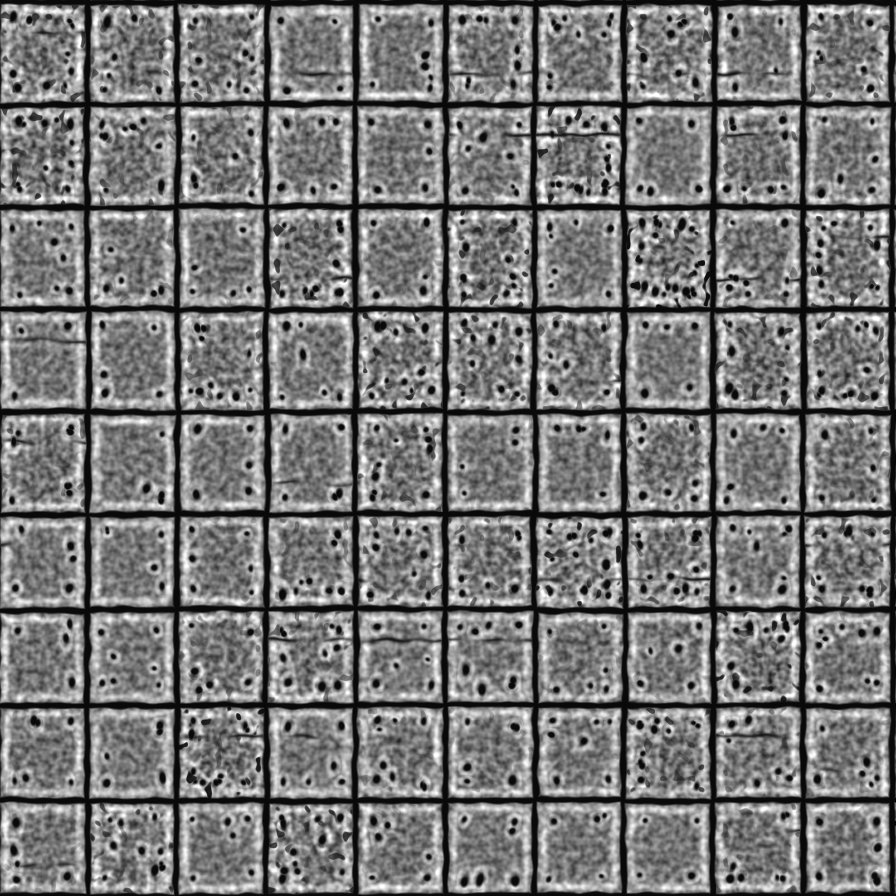
This texture is drawn by a WebGL 2 fragment shader. Its source:

```glsl
#version 300 es
precision highp float;
// Worn grey panels, ten across and nine down, parted by wobbly black seams.
// Each seam and rivet has a dark core and a pale rim; hashes choose the marks
// of each panel and gradient noise supplies the grain, wobble and wear.

uniform vec2 u_resolution;
out vec4 fragColor;

const float COLUMN_PITCH = 0.0998;
const float COLUMN_SHIFT = 0.002;
const float LOW_PITCH = 0.1065;      // height of the lower rows
const float HIGH_PITCH = 0.1143;     // height of the upper rows
const float LOW_ROWS = 4.0;
const float SEAM_HALF = 0.0033;
const float SEAM_WOBBLE = 0.0026;
const float RIM_DISTANCE = 0.0098;
const float RIM_WIDTH = 0.0046;
const float RIM_LIGHT = 0.36;
const float RIVET_INSET = 0.0205;
const float RIVET_RADIUS = 0.0042;
const int RIVETS = 18;               // four corners, then stray ones
const float GRAIN_SCALE = 118.0;
const float GRAIN_AMOUNT = 0.36;
const float PANEL_GREY = 0.45;
const float INK_GREY = 0.035;

vec2 hash2(vec2 p) {
  uvec2 v = uvec2(ivec2(p)) * 1664525u + 1013904223u;
  v.x += v.y * 1664525u;
  v.y += v.x * 1664525u;
  v ^= v >> 16u;
  v.x += v.y * 1664525u;
  v.y += v.x * 1664525u;
  v ^= v >> 16u;
  return vec2(v & 65535u) / 65535.0;
}

float cornerSlope(vec2 corner, vec2 offset) {
  float angle = 6.2832 * hash2(corner).x;
  return dot(vec2(cos(angle), sin(angle)), offset);
}

float gradientNoise(vec2 p) {
  vec2 i = floor(p), f = p - i;
  vec2 u = f * f * f * (f * (f * 6.0 - 15.0) + 10.0);
  vec2 e = vec2(1.0, 0.0);
  return mix(mix(cornerSlope(i, f), cornerSlope(i + e, f - e), u.x),
             mix(cornerSlope(i + e.yx, f - e.yx), cornerSlope(i + 1.0, f - 1.0), u.x), u.y);
}

// Height of a row line, and the row at a height
float rowLine(float row) {
  return min(row, LOW_ROWS) * LOW_PITCH + max(row - LOW_ROWS, 0.0) * HIGH_PITCH;
}

float rowAt(float y) {
  float split = LOW_ROWS * LOW_PITCH;
  return y < split ? y / LOW_PITCH : LOW_ROWS + (y - split) / HIGH_PITCH;
}

float bump(float x, float width) {
  return exp(-x * x / (width * width));
}

void main() {
  vec2 uv = gl_FragCoord.xy / u_resolution;
  float soft = max(0.0016, 1.0 / u_resolution.y);

  // Panel index and position measured from the panel centre
  vec2 wobble = vec2(gradientNoise(uv * 38.0), gradientNoise(uv * 38.0 + 71.0));
  vec2 p = uv + vec2(COLUMN_SHIFT, 0.0) + SEAM_WOBBLE * wobble;
  vec2 grid = vec2(p.x / COLUMN_PITCH, rowAt(p.y));
  vec2 cell = floor(grid), line = floor(grid + 0.5);
  vec2 halfSize = 0.5 * vec2(COLUMN_PITCH, rowLine(cell.y + 1.0) - rowLine(cell.y));
  vec2 q = p - vec2((cell.x + 0.5) * COLUMN_PITCH, rowLine(cell.y) + halfSize.y);
  vec2 trait = hash2(cell + 300.0);
  float wear = trait.x * trait.x;

  // Seams, each segment slightly out of step with the next
  vec2 step2 = vec2(hash2(vec2(line.x, cell.y) + 500.0).x,
                    hash2(vec2(cell.x, line.y) + 700.0).y) - 0.5;
  vec2 seam = abs(p - vec2(line.x * COLUMN_PITCH, rowLine(line.y)) - 0.002 * step2);
  float seamDistance = min(seam.x, seam.y);
  float thickness = SEAM_HALF * (1.0 + 0.5 * gradientNoise(uv * 55.0 + 19.0));
  float ink = 1.0 - smoothstep(thickness - soft, thickness + soft, seamDistance);
  float rimTexture = 0.9 + 0.7 * gradientNoise(uv * 60.0 + 43.0);
  float light = RIM_LIGHT * rimTexture * bump(seamDistance - RIM_DISTANCE, RIM_WIDTH);

  // Corner rivets and stray spots gathered round the panel border
  for (int i = 0; i < RIVETS; i++) {
    vec2 seed = cell * 64.0 + vec2(i, 1000);
    vec2 place = hash2(seed) * 2.0 - 1.0;
    vec2 form = hash2(seed + vec2(0.0, 31.0));
    bool isCorner = i < 4;
    float chance = isCorner ? 0.88 : 0.1 + 0.55 * wear;
    if (hash2(seed + vec2(0.0, 17.0)).x > chance) continue;
    vec2 corner = vec2(i & 1, i >> 1) * 2.0 - 1.0;
    vec2 ring = place / mix(1.0, max(abs(place.x), abs(place.y)), 0.75);
    vec2 centre = isCorner ? corner * (halfSize - RIVET_INSET) + 0.005 * place
                           : ring * (halfSize - 0.017);
    float radius = RIVET_RADIUS * mix(0.65, 1.15, form.x);
    float d = length((q - centre) * vec2(1.1, mix(0.65, 1.2, form.y)) + 0.0025 * wobble.yx);
    ink = max(ink, 1.0 - smoothstep(radius - 1.3 * soft, radius + soft, d));
    light = max(light, 0.24 * bump(d - 2.0 * radius, 0.003));
  }

  // A faint level scratch on some panels
  float side = hash2(cell + 900.0).x < 0.6 ? 1.0 : -1.0;
  float scratch = abs(q.y - side * (halfSize.y - 0.034) + 0.002 * wobble.y);
  float scratchInk = step(0.62, trait.y) * smoothstep(-0.25, 0.3, gradientNoise(uv * 24.0 + 5.0));
  ink = max(ink, 0.85 * scratchInk * bump(scratch, 0.002));
  light += 0.15 * scratchInk * bump(scratch - 0.006, 0.003);

  // Irregular blots, densest near the edges of worn panels
  float border = 1.0 - smoothstep(0.012, 0.04, seamDistance);
  float blot = gradientNoise(uv * vec2(92.0, 80.0) + 131.0);
  ink = max(ink, smoothstep(0.22, 0.4, blot) * wear * mix(0.45, 1.0, border));

  // Grain, then tone
  float grain = gradientNoise(uv * GRAIN_SCALE) + 0.5 * gradientNoise(uv * GRAIN_SCALE * 1.7 + 37.0);
  float grey = PANEL_GREY + GRAIN_AMOUNT * (0.85 + 0.5 * wear) * grain + light;
  fragColor = vec4(vec3(mix(clamp(grey, 0.0, 1.0), INK_GREY, ink)), 1.0);
}
```
